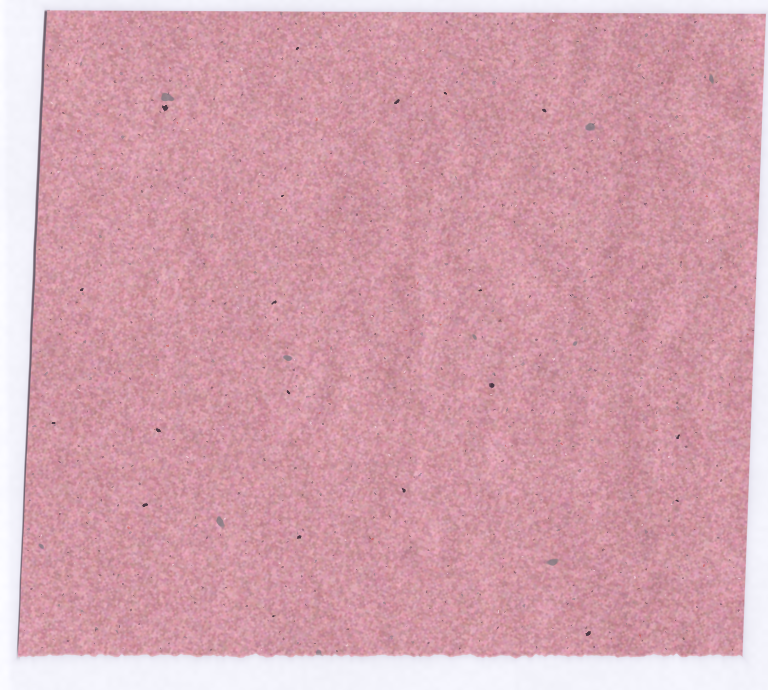
This texture is drawn by a WebGL 2 fragment shader. Its source:

```glsl
#version 300 es
precision highp float;
// A sheet of recycled pink paper lying on a pale lavender ground.
// The sheet is cut out by four signed edge distances, the lower one torn;
// layered value noise gives grain and creases, jittered grids give the flecks.

uniform vec2 u_resolution;
out vec4 fragColor;

const vec3 PINK = vec3(0.822, 0.592, 0.643);
const vec3 GROUND = vec3(0.957, 0.957, 0.988);
const vec3 INK = vec3(0.24, 0.18, 0.23);
const vec3 GREY_FIBRE = vec3(0.46, 0.46, 0.49);
const vec3 RED_FIBRE = vec3(0.80, 0.34, 0.32);
const vec3 PALE_FIBRE = vec3(0.95, 0.83, 0.86);
const vec3 EDGE_SHADOW = vec3(0.36, 0.29, 0.34);

// Integer hash of a lattice cell, three values in 0..1
vec3 hash3(vec2 cell, float seed) {
  uvec3 v = uvec3(ivec3(vec3(cell, seed)) + 4096);
  v = v * 1664525u + 1013904223u;
  v.x += v.y * v.z; v.y += v.z * v.x; v.z += v.x * v.y;
  v ^= v >> 16u;
  v.x += v.y * v.z; v.y += v.z * v.x; v.z += v.x * v.y;
  return vec3(v >> 8u) / 16777216.0;
}

// Three independent channels of smooth value noise
vec3 noise3(vec2 p, float seed) {
  vec2 i = floor(p), f = fract(p);
  f = f * f * (3.0 - 2.0 * f);
  vec3 low = mix(hash3(i, seed), hash3(i + vec2(1, 0), seed), f.x);
  vec3 high = mix(hash3(i + vec2(0, 1), seed), hash3(i + vec2(1, 1), seed), f.x);
  return mix(low, high, f.y);
}

mat2 rotate(float angle) {
  float c = cos(angle), s = sin(angle);
  return mat2(c, s, -s, c);
}

// Distance to the line a-b, positive on its right-hand side
float edgeDistance(vec2 p, vec2 a, vec2 b) {
  vec2 d = normalize(b - a);
  return dot(p - a, vec2(d.y, -d.x));
}

// Coverage of irregular flecks, at most one in each cell of a jittered grid
float flecks(vec2 p, float cells, float density, float radius, float blur, float seed) {
  vec2 cell = floor(p * cells);
  vec3 place = hash3(cell, seed), form = hash3(cell, seed + 1.0);
  vec2 d = p - (cell + 0.15 + 0.7 * place.xy) / cells;
  d = rotate(form.x * 3.1416) * d * vec2(1.0, 1.0 + 1.2 * form.y);
  float size = radius * (0.55 + 0.75 * form.z);
  float rough = (noise3(p * 1.1 / radius, seed + 2.0).x - 0.5) * size;
  float body = 1.0 - smoothstep(-blur, blur, length(d) + rough - size);
  return body * step(place.z, density);
}

// Slanting light over shallow, mostly upright wrinkles
float creases(vec2 p) {
  vec2 q = rotate(0.22) * p * vec2(30.0, 13.0);
  q += 1.2 * noise3(p * 9.0, 20.0).xy;
  float relief = noise3(q + vec2(0.35, 0.12), 21.0).x - noise3(q, 21.0).x;
  float region = smoothstep(0.35, 0.75, noise3(p * 3.5, 22.0).x);
  float upperRight = smoothstep(0.45, 0.9, p.y) * smoothstep(0.4, 0.75, p.x);
  return relief * (0.02 + 0.05 * region + 0.06 * upperRight);
}

vec3 paper(vec2 p, float pixel) {
  vec2 g = rotate(0.4) * p;
  vec3 fine = noise3(g * 310.0, 1.0) - 0.5;
  vec3 coarse = noise3(rotate(0.9) * p * 170.0, 2.0) - 0.5;
  vec3 cloud = noise3(p * vec2(9.0, 5.0), 3.0) - 0.5;
  vec3 streak = noise3(p * vec2(60.0, 22.0), 4.0) - 0.5;
  float light = 0.115 * fine.x + 0.06 * coarse.x + 0.022 * cloud.x + 0.018 * streak.x;
  light += creases(p) - 0.02 * exp(-pow((p.x - 0.92) / 0.09, 2.0));
  vec3 tint = 0.05 * (noise3(g * 240.0, 5.0) - 0.5) + 0.03 * coarse.yzx;
  vec3 c = PINK + light + tint;

  // Flecks, from faint dust to grey fibre clumps
  float blur = 0.7 * pixel;
  c = mix(c, INK, 0.40 * flecks(p, 38.0, 0.45, 0.0015, blur, 30.0));
  c = mix(c, GREY_FIBRE, 0.45 * flecks(p + 0.37, 21.0, 0.35, 0.0022, blur, 34.0));
  c = mix(c, PALE_FIBRE, 0.75 * flecks(p + 0.11, 19.0, 0.28, 0.0015, blur, 38.0));
  c = mix(c, RED_FIBRE, 0.60 * flecks(p + 0.23, 14.0, 0.15, 0.0018, blur, 42.0));
  c = mix(c, GREY_FIBRE, 0.70 * flecks(p + 0.05, 5.0, 0.42, 0.0066, 0.0022, 46.0));
  return mix(c, INK, 0.90 * flecks(p + 0.53, 7.0, 0.45, 0.0033, blur, 50.0));
}

void main() {
  vec2 p = gl_FragCoord.xy / u_resolution.y;
  float pixel = 1.0 / u_resolution.y;

  // Sheet outline
  vec2 bl = vec2(0.026, 0.050), tl = vec2(0.068, 0.985);
  vec2 tr = vec2(1.110, 0.980), br = vec2(1.076, 0.049);
  float left = edgeDistance(p, bl, tl) + 0.001 * (noise3(p * 25.0, 60.0).x - 0.5);
  float top = edgeDistance(p, tl, tr);
  float right = edgeDistance(p, tr, br);
  float tear = noise3(vec2(p.x * 95.0, 0.5), 61.0).x + 0.6 * noise3(vec2(p.x * 210.0, 0.5), 62.0).x;
  float bottom = edgeDistance(p, br, bl) + 0.006 * (tear - 0.8);
  float sheet = min(min(left, right), min(top, bottom));

  // Ground with faint mottling and soft contact shadows
  vec3 ground = GROUND + 0.014 * (noise3(p * 120.0, 63.0).x - 0.5);
  ground += 0.012 * (noise3(p * 14.0, 64.0).x - 0.5);
  ground += 0.025 * (1.0 - smoothstep(0.0, 0.012, p.x - 0.008 * (1.0 - p.y)));
  ground -= vec3(0.07, 0.08, 0.06) * exp(-max(-sheet, 0.0) / 0.006);
  float span = smoothstep(0.04, 0.07, p.y) * (1.0 - smoothstep(0.982, 0.987, p.y));
  float width = mix(0.0016, 0.0036, smoothstep(0.1, 0.7, p.y));
  float shadow = smoothstep(-width - pixel, -width + pixel, left) * span;
  ground = mix(ground, EDGE_SHADOW, 0.85 * shadow * step(left, 0.004));

  // Paper with a pale torn fringe
  vec3 sheetColor = paper(p, pixel);
  float fringe = 1.0 - smoothstep(0.0, 0.004, bottom);
  sheetColor = mix(sheetColor, PALE_FIBRE, 0.45 * fringe);
  float cover = smoothstep(-0.8 * pixel, 0.8 * pixel, sheet);
  fragColor = vec4(clamp(mix(ground, sheetColor, cover), 0.0, 1.0), 1.0);
}
```
